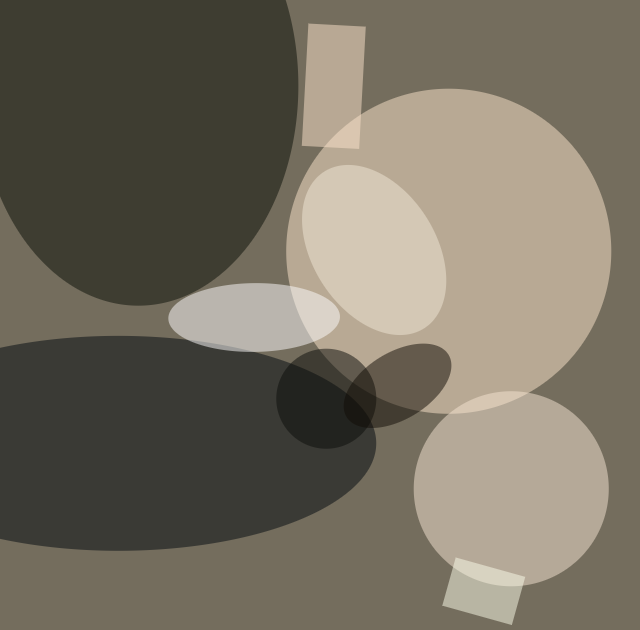
This background is drawn by a WebGL 2 fragment shader. Its source:

```glsl
#version 300 es
precision highp float;
uniform vec2 u_resolution;
out vec4 outColor;

vec2 turn(vec2 p, float angle) {
    float c = cos(angle), s = sin(angle);
    return vec2(c * p.x + s * p.y, c * p.y - s * p.x);
}

// First-order signed distance, accurate near the rim
float ellipse(vec2 p, vec2 radii, float angle) {
    p = turn(p, angle);
    float k = length(p / radii);
    return k * (k - 1.0) / max(length(p / (radii * radii)), 1e-4);
}

float box(vec2 p, vec2 halfSize, float angle) {
    vec2 d = abs(turn(p, angle)) - halfSize;
    return length(max(d, 0.0)) + min(max(d.x, d.y), 0.0);
}

// Lays a half-transparent shape with a one-pixel soft edge over the base
vec3 veil(vec3 base, float dist, vec3 tint) {
    float coverage = clamp(0.5 - dist * u_resolution.y, 0.0, 1.0);
    return mix(base, tint, 0.5 * coverage);
}

void main() {
    vec2 p = gl_FragCoord.xy / u_resolution.y;
    vec3 color = vec3(0.455, 0.427, 0.365);

    // Large dark ovals and the main disc
    color = veil(color, ellipse(p - vec2(0.2196, 0.8638), vec2(0.254, 0.349), 0.0), vec3(0.03, 0.05, 0.02));
    color = veil(color, length(p - vec2(0.7123, 0.6012)) - 0.258, vec3(0.988, 0.898, 0.796));
    color = veil(color, ellipse(p - vec2(0.1878, 0.2963), vec2(0.4094, 0.1706), 0.0), vec3(0.0, 0.028, 0.051));

    // Pale ovals, lower disc and tilted boxes
    color = veil(color, box(p - vec2(0.5298, 0.8631), vec2(0.0456, 0.0972), -0.054), vec3(0.988, 0.89, 0.796));
    color = veil(color, ellipse(p - vec2(0.5939, 0.6032), vec2(0.1475, 0.0978), -1.002), vec3(0.941, 0.906, 0.839));
    color = veil(color, ellipse(p - vec2(0.4034, 0.496), vec2(0.1362, 0.0546), 0.0116), vec3(1.0, 0.996, 0.996));
    color = veil(color, length(p - vec2(0.8115, 0.2242)) - 0.1548, vec3(0.965, 0.898, 0.827));
    color = veil(color, box(p - vec2(0.7679, 0.0615), vec2(0.0573, 0.0397), -0.272), vec3(0.988, 0.992, 0.914));

    // Small dark disc and leaning oval
    color = veil(color, length(p - vec2(0.5179, 0.3671)) - 0.0794, vec3(0.043, 0.047, 0.035));
    color = veil(color, ellipse(p - vec2(0.631, 0.3876), vec2(0.0948, 0.053), 0.548), vec3(0.063, 0.043, 0.016));

    outColor = vec4(color, 1.0);
}
```
